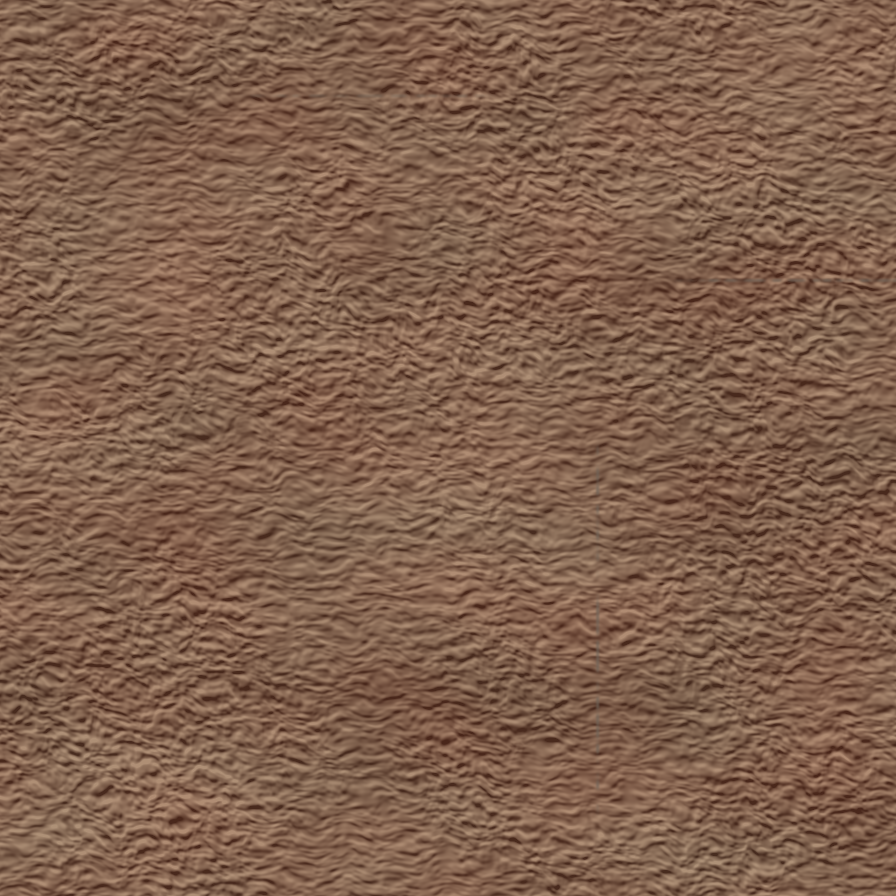
Reproduce this texture procedurally as a WebGL 1 fragment shader.

```glsl
precision highp float;
// Brown wrinkled leather: fine, mostly horizontal creases lit from above, with faint seams.

uniform vec2 u_resolution;

// Colour: mid tone, the change for one step of light, and a slow shift of hue
const vec3 LEATHER_MID = vec3(0.506, 0.380, 0.303);
const vec3 LIGHT_STEP = vec3(0.086, 0.085, 0.074);
const vec3 HUE_SHIFT = vec3(-0.010, 0.022, 0.020);
const vec3 SEAM_GREY = vec3(0.43, 0.39, 0.35);
const float DARKEST = -2.6;
const float BRIGHTEST = 2.1;

// Relief: wrinkle cells across the canvas, and the light on them
const vec2 LONG_WRINKLES = vec2(45.0, 90.0);
const vec2 ROUND_WRINKLES = vec2(60.0, 86.0);
const float ROUND_TILT = 0.1;
const float FINE_AMOUNT = 0.5;
const vec2 LIGHT_DIR = vec2(-0.33, 0.944);
const float SLOPE_SPAN = 0.0031;
const float RELIEF_GAIN = 4.3;
const float FLAT_RELIEF = 1.1;
const float DEEP_RELIEF = 1.6;

// Broad variation
const float PATCH_SCALE = 4.5;
const float WARP_SCALE = 27.0;
const float WARP_AMOUNT = 0.008;
const float DRIFT_AMOUNT = 0.85;
const float MOTTLE_AMOUNT = 0.5;
const float SEAM_HALF_WIDTH = 0.0034;
const float SEAM_STRENGTH = 0.6;

// Random unit vector for a lattice point
vec2 latticeGradient(vec2 cell) {
    vec3 h = fract(cell.xyx * vec3(0.1031, 0.1030, 0.0973));
    h += dot(h, h.yzx + 33.33);
    float angle = 6.28319 * fract((h.x + h.y) * h.z);
    return vec2(cos(angle), sin(angle));
}

float gradientNoise(vec2 p) {
    vec2 cell = floor(p);
    vec2 f = p - cell;
    vec2 blend = f * f * f * (f * (f * 6.0 - 15.0) + 10.0);
    float a = dot(latticeGradient(cell), f);
    float b = dot(latticeGradient(cell + vec2(1.0, 0.0)), f - vec2(1.0, 0.0));
    float c = dot(latticeGradient(cell + vec2(0.0, 1.0)), f - vec2(0.0, 1.0));
    float d = dot(latticeGradient(cell + vec2(1.0, 1.0)), f - vec2(1.0, 1.0));
    return mix(mix(a, b, blend.x), mix(c, d, blend.x), blend.y);
}

// Two octaves of wrinkles, flattened on top so the edges stand out
float wrinkles(vec2 p) {
    float h = gradientNoise(p) + FINE_AMOUNT * gradientNoise(p * 2.03 + 17.3);
    return h / sqrt(1.0 + 4.0 * h * h);
}

// Long wrinkles that turn into rounder, tilted ones where patchMask is high,
// scaled so that the blend keeps its full contrast
float leatherHeight(vec2 p, float patchMask) {
    vec2 tilted = vec2(p.x, p.y + ROUND_TILT * p.x);
    float longFolds = wrinkles(p * LONG_WRINKLES + 5.0);
    float roundFolds = wrinkles(tilted * ROUND_WRINKLES + 131.0);
    vec2 share = normalize(vec2(1.0 - patchMask, patchMask));
    return dot(share, vec2(longFolds, roundFolds));
}

// Worn straight line: across is the offset from it, along runs from start to end
float seam(float across, float along, float start, float end) {
    float line = 1.0 - smoothstep(0.0, SEAM_HALF_WIDTH, abs(across));
    float extent = smoothstep(start, start + 0.04, along)
                 * (1.0 - smoothstep(end - 0.04, end, along));
    float wear = smoothstep(-0.3, 0.2, gradientNoise(vec2(along * 75.0, start * 40.0 + 0.5)));
    return line * extent * wear;
}

void main() {
    vec2 p = gl_FragCoord.xy / u_resolution;

    // Broad patches of deeper relief, and wandering folds
    float patchNoise = gradientNoise(p * PATCH_SCALE + 3.7)
                     + 0.5 * gradientNoise(p * PATCH_SCALE * 2.3 + 41.0);
    float patchMask = smoothstep(-0.4, 0.4, patchNoise);
    vec2 warp = vec2(gradientNoise(p * WARP_SCALE + 61.0),
                     gradientNoise(p * WARP_SCALE + 87.0));
    vec2 q = p + WARP_AMOUNT * warp;

    // Directional light from the slope of the height field
    vec2 reach = 0.5 * SLOPE_SPAN * LIGHT_DIR;
    float slope = leatherHeight(q - reach, patchMask) - leatherHeight(q + reach, patchMask);
    float light = slope * RELIEF_GAIN * mix(FLAT_RELIEF, DEEP_RELIEF, patchMask);

    // Deepen the shadows slightly and drift the tone
    light -= 0.08 * (light * light - 1.0);
    light += DRIFT_AMOUNT * gradientNoise(p * vec2(3.0, 7.0) + 23.0);
    light += MOTTLE_AMOUNT * gradientNoise(p * vec2(13.0, 24.0) + 71.0);
    light = clamp(light, DARKEST, BRIGHTEST);
    float hue = gradientNoise(p * vec2(7.0, 11.0) + 53.0);
    vec3 color = LEATHER_MID + LIGHT_STEP * light + HUE_SHIFT * hue;

    // Faint seams
    float seams = seam(p.x - 0.667, p.y, 0.08, 0.52);
    seams = max(seams, seam(p.y - 0.687, p.x, 0.74, 1.05));
    seams = max(seams, 0.6 * seam(p.y - 0.893, p.x, 0.26, 0.56));
    color = mix(color, SEAM_GREY, SEAM_STRENGTH * seams);

    gl_FragColor = vec4(color, 1.0);
}
```
